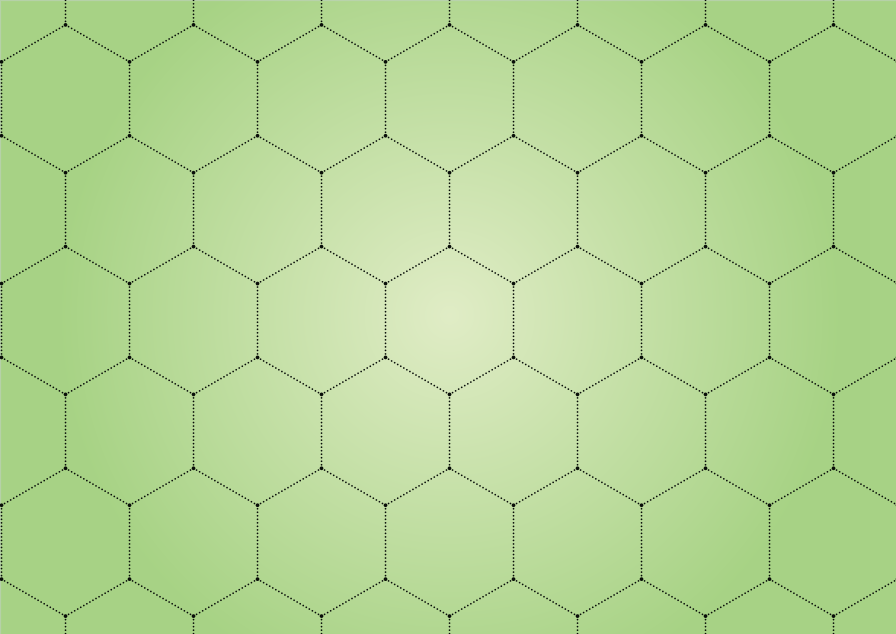
This pattern is drawn by a Shadertoy shader. Its source:

```glsl
// Honeycomb of dotted outlines with round joints over a soft green radial glow.

// Offset from the centre of the nearest pointy-top hexagon of width 1.
vec2 hexOffset(vec2 p) {
    vec2 cell = vec2(1.0, sqrt(3.0));
    vec2 a = mod(p + 0.5 * cell, cell) - 0.5 * cell;
    vec2 b = mod(p, cell) - 0.5 * cell;
    return dot(a, a) < dot(b, b) ? a : b;
}

// Turns the offset so that the nearest side lies at x = 0, running along y.
vec2 sideCoords(vec2 h) {
    float sector = radians(60.0);
    float angle = sector * round(atan(h.y, h.x) / sector);
    float c = cos(angle), s = sin(angle);
    return vec2(c * h.x + s * h.y - 0.5, c * h.y - s * h.x);
}

float disc(vec2 p, float radius, float pixel) {
    return clamp((radius - length(p)) / pixel + 0.5, 0.0, 1.0);
}

float dottedHoneycomb(vec2 p, float pixel) {
    vec2 side = sideCoords(hexOffset(p));
    float halfSide = 0.5 / sqrt(3.0);
    float spacing = 2.0 * halfSide / 21.0;
    float along = mod(side.y + halfSide + 0.5 * spacing, spacing) - 0.5 * spacing;
    float dots = disc(vec2(side.x, along), 0.0066, pixel);
    float joint = disc(vec2(side.x, abs(side.y) - halfSide), 0.0145, pixel);
    return max(dots, joint);
}

void mainImage(out vec4 fragColor, in vec2 fragCoord) {
    vec2 uv = (fragCoord - 0.5 * iResolution.xy) / iResolution.x;

    // Radial glow, flat beyond its rim
    float glow = clamp(length(uv - vec2(0.002, 0.002)) / 0.435, 0.0, 1.0);
    vec3 color = mix(vec3(0.878, 0.926, 0.775), vec3(0.655, 0.825, 0.520), glow);

    // Faint pale rim along the left and top
    vec2 rim = vec2(fragCoord.x, iResolution.y - fragCoord.y) / iResolution.x;
    float rimMask = 1.0 - smoothstep(0.0005, 0.002, min(rim.x, rim.y));
    color = mix(color, vec3(0.74, 0.82, 0.72), 0.7 * rimMask);

    // Seven hexagons across, averaged over 4 x 4 samples per pixel
    float ink = 0.0;
    for (int i = 0; i < 16; i++) {
        vec2 jitter = (vec2(i % 4, i / 4) - 1.5) / 4.0;
        vec2 p = uv + jitter / iResolution.x - vec2(0.0017, -0.0039);
        ink += dottedHoneycomb(7.0 * p, 7.0 / (4.0 * iResolution.x)) / 16.0;
    }
    fragColor = vec4(mix(color, vec3(0.03, 0.05, 0.03), ink), 1.0);
}
```
